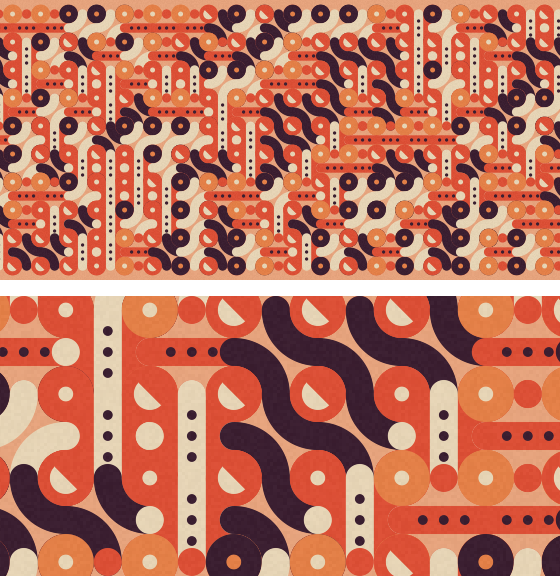
Top: the whole. Bottom: its middle third, enlarged.
Reproduce this pattern procedurally as a Shadertoy shader.

```glsl
#define ROWS 10.0
#define COLUMN_SHIFT 0.45
#define DISC_RADIUS 0.3333
#define BAND_HALF 0.1667
#define DOT_RADIUS 0.058
#define DOT_SPACING 0.25
#define EYE_RADIUS 0.088
#define HALF_MOON_RADIUS 0.19
#define GRAIN 0.025
#define SEED 17.0

const vec3 RED    = vec3(0.86, 0.31, 0.21);
const vec3 CREAM  = vec3(0.90, 0.83, 0.71);
const vec3 PLUM   = vec3(0.23, 0.12, 0.19);
const vec3 PEACH  = vec3(0.90, 0.64, 0.49);
const vec3 ORANGE = vec3(0.89, 0.50, 0.28);

// Tile kinds
const int FALLING = 0, RISING = 1, UPRIGHT = 2, LEVEL = 3;

float hash(vec2 p) {
    vec3 q = fract(vec3(p.xyx) * 0.1031);
    q += dot(q, q.yzx + 33.33);
    return fract((q.x + q.y) * q.z);
}

float box(vec2 p, vec2 halfSize) {
    vec2 d = abs(p) - halfSize;
    return length(max(d, 0.0)) + min(max(d.x, d.y), 0.0);
}

void paint(inout vec3 col, vec3 ink, float dist, float pixel) {
    col = mix(col, ink, 1.0 - smoothstep(-0.6 * pixel, 0.6 * pixel, dist));
}

int tileKind(vec2 id) {
    float h = hash(id + SEED);
    return h < 0.25 ? FALLING : h < 0.5 ? RISING : h < 0.72 ? UPRIGHT : LEVEL;
}

// Centre ornament of a corner disc
void paintEye(inout vec3 col, vec2 p, int kind, bool moon, float pixel) {
    float d = length(p) - EYE_RADIUS;
    if (moon) d = max(length(p) - HALF_MOON_RADIUS, (p.x + p.y) * 0.7071);
    paint(col, kind == RISING ? ORANGE : CREAM, d, pixel);
}

// One tile with wings that reach over its edges; p is relative to its centre
void paintTile(inout vec3 col, vec2 p, vec2 id, float pixel) {
    int kind = tileKind(id);
    vec3 discInk = kind == RISING ? PLUM : kind == LEVEL ? ORANGE : RED;
    vec3 bandInk = kind == FALLING ? PLUM : kind == LEVEL ? RED : CREAM;
    float square = box(p, vec2(0.5));
    if (kind == UPRIGHT) paint(col, RED, square, pixel);

    // Corner discs
    vec2 corner = vec2(p.x < 0.0 ? -0.5 : 0.5, p.y < 0.0 ? -0.5 : 0.5);
    bool moon = kind == FALLING
             || (kind == UPRIGHT && hash(id + SEED + 71.0) < 0.4);
    paint(col, discInk, length(p - corner) - DISC_RADIUS, pixel);
    paintEye(col, p - corner, kind, moon, pixel);

    // Round caps at the edge midpoints, joined with the bands
    vec2 a = abs(p);
    float band = min(length(a - vec2(0.5, 0.0)), length(a - vec2(0.0, 0.5))) - BAND_HALF;
    if (kind == UPRIGHT || kind == LEVEL) {
        vec2 along = kind == UPRIGHT ? p.yx : p;
        band = min(band, box(along, vec2(0.5, BAND_HALF)));
        paint(col, bandInk, band, pixel);
        float k = clamp(round(along.x / DOT_SPACING), -1.0, 1.0);
        vec2 dotCentre = vec2(k * DOT_SPACING, 0.0);
        paint(col, PLUM, length(along - dotCentre) - DOT_RADIUS, pixel);
    } else {
        vec2 q = kind == FALLING ? p : vec2(-p.x, p.y);
        float r = min(length(q - 0.5), length(q + 0.5));
        float arcs = max(abs(r - 0.5) - BAND_HALF, square);
        paint(col, bandInk, min(band, arcs), pixel);
    }
}

void mainImage(out vec4 fragColor, in vec2 fragCoord) {
    vec2 uv = fragCoord / iResolution.y;
    float pixel = ROWS / iResolution.y;
    vec2 grid = uv * ROWS - vec2(COLUMN_SHIFT, 0.5);
    vec2 cell = floor(grid);
    vec3 col = PEACH;

    // Paint neighbours from the top left to the bottom right
    for (int j = 1; j >= -1; j--)
    for (int i = -1; i <= 1; i++) {
        vec2 id = cell + vec2(i, j);
        if (id.y < 0.0 || id.y > ROWS - 2.0) continue;
        paintTile(col, grid - id - 0.5, id, pixel);
    }

    // Faint paper grain
    col += GRAIN * (hash(floor(uv * 256.0) + 5.0) - 0.5);
    fragColor = vec4(col, 1.0);
}
```
